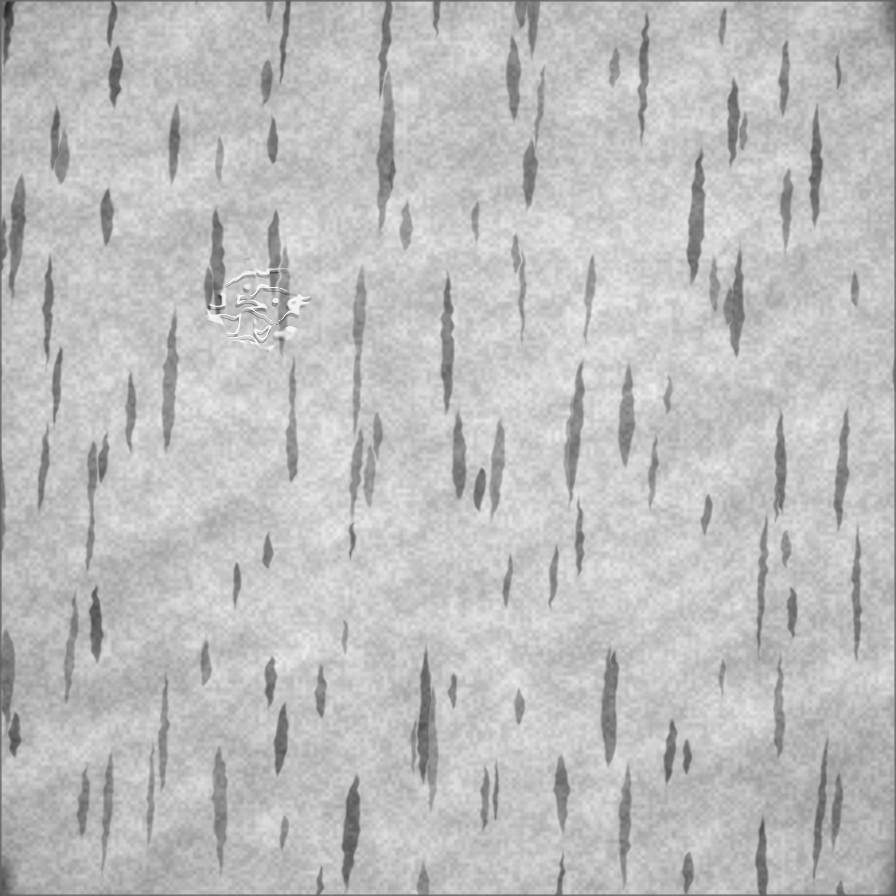
Reproduce this texture procedurally as a Shadertoy shader.

```glsl
float hash(vec2 p) {
    vec3 q = fract(vec3(p.xyx) * 0.1031);
    q += dot(q, q.yzx + 33.33);
    return fract((q.x + q.y) * q.z);
}

float noise(vec2 p) {
    vec2 cell = floor(p), f = fract(p);
    f *= f * (3.0 - 2.0 * f);
    return mix(mix(hash(cell), hash(cell + vec2(1, 0)), f.x),
               mix(hash(cell + vec2(0, 1)), hash(cell + vec2(1, 1)), f.x), f.y);
}

// Pale mottled ground: slanted clouds, fine weave and grain
float ground(vec2 p) {
    vec2 slanted = vec2(p.x + 0.4 * p.y, p.y - 0.45 * p.x);
    float tone = 0.805;
    tone += 0.09 * (noise(slanted * vec2(9, 17)) - 0.5);
    tone += 0.09 * (noise(slanted * vec2(24, 42) + 31.0) - 0.5);
    tone += 0.07 * (noise(p * vec2(85, 100) + 57.0) - 0.5);
    tone += 0.11 * (noise(p * 230.0 + 11.0) - 0.5);
    vec2 fromCentre = p - vec2(0.56, 0.58);
    return tone - 0.22 * dot(fromCentre, fromCentre);
}

// Darkness of one tapered, slightly leaning needle
float streak(vec2 p, float id) {
    vec2 jitter = vec2(hash(vec2(id, 3)), hash(vec2(id, 17))) - 0.5;
    vec2 centre = fract(id * vec2(0.75488, 0.56984)) * 1.06 - 0.03 + 0.1 * jitter;
    float size = hash(vec2(id, 29));
    float halfLength = mix(0.022, 0.098, pow(size, 1.5));
    float halfWidth = mix(0.0032, 0.0092, hash(vec2(id, 41))) * mix(0.7, 1.0, size);

    vec2 d = p - centre;
    float t = d.y / halfLength;
    if (abs(t) > 1.0) return 0.0;
    d.x -= d.y * mix(-0.02, 0.1, hash(vec2(id, 53)));
    t += 0.7 * (hash(vec2(id, 67)) - 0.5) * (1.0 - t * t);
    float width = halfWidth * pow(max(1.0 - t * t, 0.0), 1.15);
    float body = 1.0 - smoothstep(-0.002, 0.002, abs(d.x) - width);
    float tips = 1.0 - smoothstep(0.75, 1.0, abs(t));
    return body * tips * mix(0.2, 0.34, hash(vec2(id, 79)));
}

// Crinkled ridge lines, mostly horizontal
float crinkle(vec2 p) {
    vec2 q = p * vec2(58, 125);
    q.y += 3.0 * noise(p * 65.0);
    return 1.0 - smoothstep(0.04, 0.15, abs(noise(q) - 0.5));
}

void mainImage(out vec4 fragColor, in vec2 fragCoord) {
    vec2 p = fragCoord / iResolution.xy;
    float tone = ground(p);

    // Scattered needles with ragged sides
    vec2 ragged = p;
    ragged.x += 0.004 * (noise(p * vec2(60, 110)) - 0.5);
    float dark = 0.0;
    for (int i = 0; i < 136; i++) {
        dark = max(dark, streak(ragged, float(i) + 1.0));
    }
    tone -= dark;

    // Scratched patch: white ridges with dark undersides
    float reach = length((p - vec2(0.287, 0.661)) / vec2(0.054, 0.048));
    reach += 0.6 * (noise(p * vec2(50, 90)) - 0.5);
    float patchMask = 1.0 - smoothstep(0.8, 1.0, reach);
    tone -= 0.2 * patchMask * crinkle(p + vec2(0.001, 0.004));
    tone = mix(tone, 0.98, 0.9 * patchMask * crinkle(p));

    // Shaded corners and thin dark frame
    vec2 edge = min(p, 1.0 - p);
    tone -= 0.3 * exp(-dot(edge / vec2(0.014, 0.05), edge / vec2(0.014, 0.05)));
    float frame = 1.0 - smoothstep(0.0008, 0.0028, min(edge.x, edge.y));
    tone = mix(tone, 0.38, 0.8 * frame);

    fragColor = vec4(vec3(clamp(tone, 0.0, 1.0)), 1.0);
}
```
